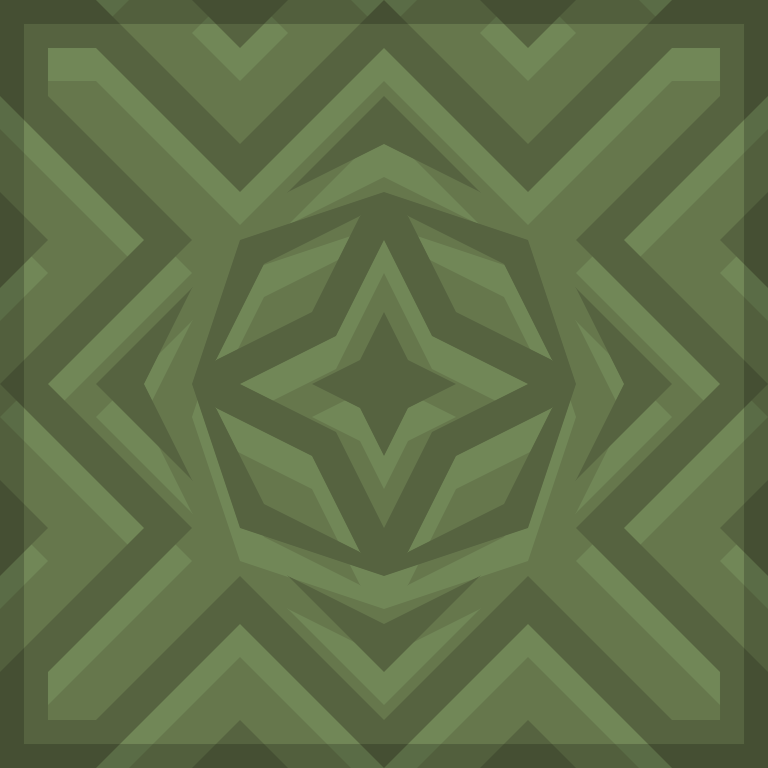
A WebGL 2 fragment shader for this pattern:

```glsl
#version 300 es
precision highp float;
// Green relief tile: a four-pointed star in an octagon, ringed by chevrons
// and diagonal arms. One eightfold-folded distance field is drawn twice, as
// dark bands and, moved downward, as the light bevel beneath them.
uniform vec2 u_resolution;
out vec4 fragColor;

// Signed distance to the half plane dot(p, normal) < offset.
float halfPlane(vec2 p, vec2 normal, float offset) {
  return (dot(p, normal) - offset) / length(normal);
}

// Part of region a that lies outside region b.
float subtract(float a, float b) {
  return max(a, -b);
}

// Negative in the open ground, positive in the dark bands.
float bandField(vec2 p) {
  // The tile repeats every 16 units; fold it into one octant.
  p = abs(mod(p + 8.0, 16.0) - 8.0);
  p = vec2(max(p.x, p.y), min(p.x, p.y));

  // Star outline and petals inside the octagon.
  vec2 starSide = vec2(1.0, 2.0);
  float star = subtract(halfPlane(p, starSide, 3.0), halfPlane(p, starSide, 1.5));
  float petal = subtract(halfPlane(p, vec2(2.0, 1.0), 7.5), halfPlane(p, starSide, 4.5));

  // Diamond with diagonal arms, less the octagon and its four arrowheads.
  float arm = max(halfPlane(p, vec2(1.0, -1.0), 1.0), p.x - 7.0);
  float collar = min(halfPlane(p, vec2(1.0), 7.0), arm);
  collar = subtract(collar, halfPlane(p, vec2(3.0, 1.0), 12.0));
  float arrow = subtract(halfPlane(p, vec2(1.0), 6.0), halfPlane(p, vec2(2.0, 1.0), 10.0));
  collar = subtract(collar, arrow);

  // Wedges that point inward from the sides, with dark notches.
  float wedge = max(-halfPlane(p, vec2(1.0, -1.0), 2.0), -halfPlane(p, vec2(1.0), 8.0));
  float notch = max(-halfPlane(p, vec2(1.0, -1.0), 4.0), -halfPlane(p, vec2(1.0), 10.0));

  return min(min(star, petal), min(collar, subtract(wedge, notch)));
}

void main() {
  float unit = 16.0 / min(u_resolution.x, u_resolution.y);
  vec2 p = (gl_FragCoord.xy - 0.5 * u_resolution) * unit;
  float soft = 0.6 * unit;

  // Ground, light bevel, then the dark bands on top.
  vec3 color = vec3(0.400, 0.467, 0.300);
  float bevel = smoothstep(-soft, soft, bandField(p + vec2(0.0, 0.6875)));
  color = mix(color, vec3(0.443, 0.529, 0.341), bevel);
  float band = smoothstep(-soft, soft, bandField(p));
  color = mix(color, vec3(0.337, 0.388, 0.251), band);

  // Shaded frame along the rim.
  float rim = max(abs(p.x), abs(p.y)) - 7.5;
  color *= mix(1.0, 0.8, smoothstep(-soft, soft, rim));

  fragColor = vec4(color, 1.0);
}
```
